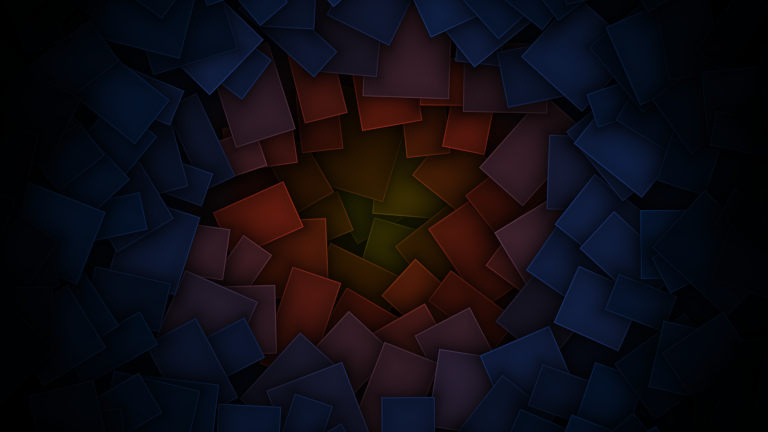
This background is drawn by a WebGL 1 fragment shader. Its source:

```glsl
precision highp float;
// A tunnel of overlapping tilted cards, from an olive glow out to dark blue.
uniform vec2 u_resolution;

const float CARD_COUNT = 250.0;
const float GOLDEN_ANGLE = 2.39996;
const float OUTER_RADIUS = 1.1;

float hash(float n) {
    return fract(sin(n * 12.9898) * 43758.5453);
}

mat2 rotation(float a) {
    float c = cos(a), s = sin(a);
    return mat2(c, -s, s, c);
}

float boxDistance(vec2 p, vec2 halfSize) {
    vec2 q = abs(p) - halfSize;
    return length(max(q, 0.0)) + min(max(q.x, q.y), 0.0);
}

// Colour bands by distance from the centre
vec3 tunnelColor(float r) {
    vec3 olive = vec3(0.23, 0.21, 0.01);
    vec3 brown = vec3(0.20, 0.095, 0.005);
    vec3 red = vec3(0.36, 0.095, 0.05);
    vec3 mauve = vec3(0.23, 0.125, 0.17);
    vec3 navy = vec3(0.065, 0.12, 0.26);
    vec3 deepBlue = vec3(0.015, 0.075, 0.17);
    vec3 night = vec3(0.004, 0.009, 0.018);
    vec3 c = mix(olive, brown, smoothstep(0.07, 0.16, r));
    c = mix(c, red, smoothstep(0.20, 0.27, r));
    c = mix(c, mauve, smoothstep(0.32, 0.39, r));
    c = mix(c, navy, smoothstep(0.42, 0.50, r));
    c = mix(c, deepBlue, smoothstep(0.54, 0.70, r));
    return mix(c, night, smoothstep(0.68, 0.98, r));
}

// Lay one card with a soft shadow and a thin bright rim over the scene
vec3 layCard(vec3 scene, float d, vec3 color, float pixel) {
    float shadow = 0.55 * exp(-max(d, 0.0) * 38.0);
    float cover = 1.0 - smoothstep(-pixel, pixel, d);
    float rim = 1.0 - smoothstep(0.0, 0.0015 + pixel, abs(d + 0.0015));
    float inner = 0.85 + 0.15 * smoothstep(0.0, 0.05, -d);
    vec3 face = color * inner + rim * (color * 0.5 + 0.012);
    return mix(scene * (1.0 - shadow), face, cover);
}

void main() {
    vec2 p = (gl_FragCoord.xy - 0.5 * u_resolution) / u_resolution.y;
    float pixel = 0.7 / u_resolution.y;
    float radius = length(p);
    vec3 color = tunnelColor(radius) * 0.5;

    // Sunflower spiral, painted from the centre outwards
    for (float i = 0.0; i < CARD_COUNT; i++) {
        float r = OUTER_RADIUS * sqrt((i + 0.5) / CARD_COUNT);
        float angle = i * GOLDEN_ANGLE + (hash(i + 3.1) - 0.5) * 0.25;
        float tilt = angle + (hash(i + 7.7) - 0.5) * 1.5;
        vec2 halfSize = mix(vec2(0.055, 0.04), vec2(0.12, 0.105),
                            vec2(hash(i + 17.3), hash(i + 29.9)));
        vec2 local = rotation(tilt) * (p - r * vec2(cos(angle), sin(angle)));
        float d = boxDistance(local, halfSize);
        float tone = mix(0.65, 1.2, hash(i + 41.3));
        float band = r + (hash(i + 53.9) - 0.5) * 0.05;
        color = layCard(color, d, tunnelColor(band) * tone, pixel);
    }

    // Faint central glow and darkened sides
    color += vec3(0.05, 0.05, 0.0) * exp(-dot(p, p) * 60.0);
    color *= 1.0 - 0.6 * smoothstep(0.55, 1.0, radius);
    gl_FragColor = vec4(color, 1.0);
}
```
